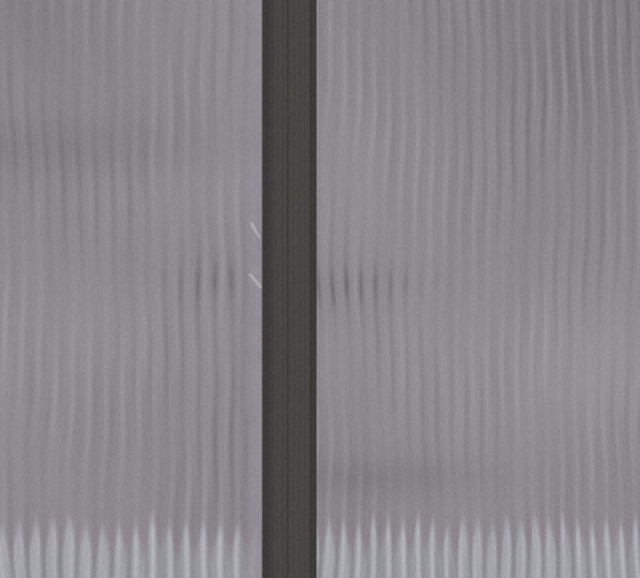
Write a WebGL 2 fragment shader that draws this texture.

```glsl
#version 300 es
precision highp float;

uniform vec2 u_resolution;
out vec4 outColor;

const vec3 PANEL = vec3(0.552, 0.533, 0.556);
const vec3 FOOT_LIGHT = vec3(0.615, 0.615, 0.640);
const vec3 BAR = vec3(0.287, 0.272, 0.266);
const vec3 BAR_EDGE = vec3(0.238, 0.228, 0.222);
const float BAR_LEFT = 0.4095;
const float BAR_RIGHT = 0.4945;
const float PITCH_LEFT = 0.0262;
const float PITCH_RIGHT = 0.0230;
const float RIB_DEPTH = 0.021;
const float FOOT_TOP = 0.083;
const float FOOT_DEPTH = 0.068;
const float GRAIN = 0.016;
const float TAU = 6.28319;

float hash(vec2 p) {
    p = fract(p * vec2(0.1031, 0.1137));
    p += dot(p, p.yx + 33.33);
    return fract((p.x + p.y) * p.x * 7.31 + p.y * 5.17);
}

// Soft elliptical spot
float spot(vec2 p, vec2 centre, vec2 size) {
    vec2 d = (p - centre) / size;
    return exp(-dot(d, d));
}

// Soft horizontal band
float band(float y, float centre, float width) {
    float d = (y - centre) / width;
    return exp(-d * d);
}

float segment(vec2 p, vec2 a, vec2 b) {
    vec2 ab = b - a;
    return length(p - a - ab * clamp(dot(p - a, ab) / dot(ab, ab), 0.0, 1.0));
}

// Layered sines, smooth and drawn out vertically
float streaks(vec2 p) {
    float s = 0.0, amp = 0.5;
    vec2 f = vec2(61.0, 7.0);
    for (int i = 0; i < 4; i++) {
        s += amp * sin(p.x * f.x + 1.7 * sin(p.y * f.y + float(i) * 2.1));
        f *= vec2(1.83, 1.57);
        amp *= 0.72;
    }
    return s;
}

// Broad light and shade over the panels
float shading(vec2 p, bool right) {
    float t = 0.007 * sin(p.x * 9.0 + p.y * 5.0) + 0.010 * band(p.y, 0.42, 0.14);
    if (right) {
        t -= 0.050 * spot(p, vec2(1.0, 0.98), vec2(0.24, 0.22));
        t -= 0.035 * spot(p, vec2(0.60, 0.175), vec2(0.16, 0.035));
        t += 0.032 * spot(p, vec2(0.94, 0.36), vec2(0.17, 0.13));
        t += 0.015 * spot(p, vec2(0.60, 0.72), vec2(0.16, 0.16));
        t -= 0.020 * spot(p, vec2(0.52, 0.50), vec2(0.09, 0.07));
    } else {
        t -= 0.030 * spot(p, vec2(0.04, 0.745), vec2(0.26, 0.05));
        t += 0.018 * spot(p, vec2(0.30, 0.66), vec2(0.14, 0.08));
        t -= 0.025 * spot(p, vec2(0.0, 1.0), vec2(0.18, 0.14));
        t += 0.014 * spot(p, vec2(0.17, 0.43), vec2(0.14, 0.10));
    }
    return t;
}

vec3 panel(vec2 p) {
    bool right = p.x > 0.45;
    float pitch = right ? PITCH_RIGHT : PITCH_LEFT;
    float lean = 0.004 * sin(p.y * 8.0 + p.x * 6.0) + 0.0012 * sin(p.y * 31.0 + p.x * 19.0);
    float rib = (p.x + lean) / pitch;
    float id = floor(rib);
    float wave = sin(rib * TAU) + 0.45 * sin(rib * TAU * 2.0 + 2.5 * sin(p.y * 9.0 + id * 0.4));

    // Ribs fade in and out along their height
    float strength = 0.65 + 0.35 * sin(p.y * 17.0 + 3.0 * sin(p.x * 11.0));
    strength += 0.8 * spot(p, vec2(0.95, 0.88), vec2(0.25, 0.16));
    strength += 0.7 * spot(p, vec2(0.34, 0.28), vec2(0.08, 0.22));
    float t = shading(p, right) + RIB_DEPTH * strength * wave + 0.008 * streaks(p);

    // Dark ticks where the ribs pinch
    float tickY = 0.505 + 0.03 * (hash(vec2(id, 4.0)) - 0.5);
    float nearBar = right ? spot(p, vec2(0.55, 0.51), vec2(0.12, 0.06)) : spot(p, vec2(0.35, 0.52), vec2(0.08, 0.06));
    t -= 0.07 * nearBar * band(p.y, tickY, 0.035) * pow(0.5 - 0.5 * sin(rib * TAU), 3.0);

    // Bright fluted foot with a ragged upper edge
    float ragged = FOOT_TOP + 0.022 * sin(rib * TAU) + 0.018 * (hash(vec2(id, 9.0)) - 0.5);
    float foot = 1.0 - smoothstep(ragged - 0.035, ragged + 0.012, p.y);
    vec3 col = mix(PANEL + t, FOOT_LIGHT + FOOT_DEPTH * wave * 0.8 + 0.012 * streaks(p), foot);

    // Smooth pale lip left of the bar
    float lip = right ? 0.0 : smoothstep(0.378, 0.392, p.x);
    vec3 lipColor = PANEL + vec3(0.018, 0.018, 0.022) + 0.008 * streaks(p.yx * 0.6);
    col = mix(col, lipColor, 0.75 * lip);
    return col - 0.045 * band(p.x, 0.380, 0.005) * band(p.y, 0.27, 0.20);
}

vec3 bar(vec2 p) {
    float u = (p.x - BAR_LEFT) / (BAR_RIGHT - BAR_LEFT);
    float edge = 1.0 - smoothstep(0.12, 0.20, u) + smoothstep(0.86, 0.92, u);
    vec3 col = mix(BAR, BAR_EDGE, edge);
    float grooves = band(u, 0.47, 0.025) + 0.7 * band(u, 0.20, 0.025) + 0.8 * band(u, 0.89, 0.02);
    return col - 0.032 * grooves + 0.008 * sin(u * 62.0 + 0.5 * sin(p.y * 13.0));
}

void main() {
    vec2 p = gl_FragCoord.xy / u_resolution;
    float px = 1.0 / u_resolution.x;
    float soft = max(px, 0.0015);
    vec3 col = panel(p);

    // Pale scratches on the lip
    float scratch = min(segment(p, vec2(0.391, 0.525), vec2(0.407, 0.504)),
                        segment(p, vec2(0.393, 0.613), vec2(0.405, 0.590)));
    col += 0.11 * (1.0 - smoothstep(0.0008, 0.0008 + 2.0 * soft, scratch));

    float inside = smoothstep(BAR_LEFT - soft, BAR_LEFT + soft, p.x)
                 * (1.0 - smoothstep(BAR_RIGHT - soft, BAR_RIGHT + soft, p.x));
    col = mix(col, bar(p), inside);
    col += GRAIN * (hash(floor(p * vec2(400.0, 250.0))) - 0.5);
    outColor = vec4(clamp(col, 0.0, 1.0), 1.0);
}
```
